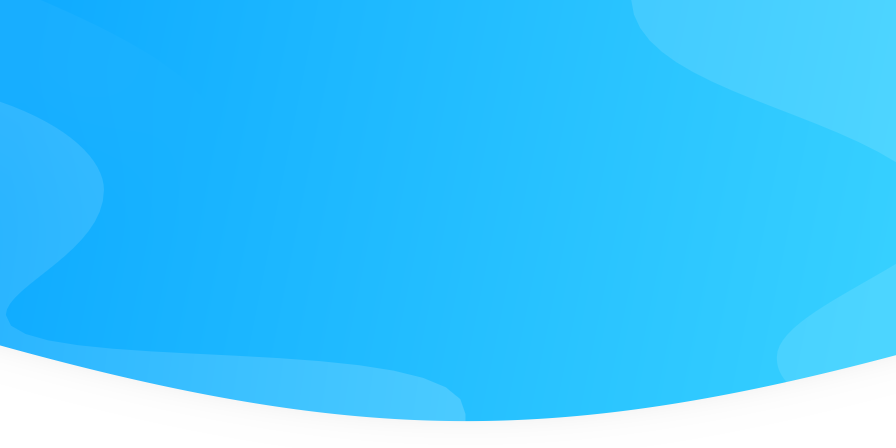
Reproduce this background procedurally as a Shadertoy shader.

```glsl
// A blue gradient sheet with a sagging lower edge over white, overlaid with pale blobs.
// Blob outlines are cubic curves walked as short edges: each edge updates the
// nearest distance and an inside/outside sign, giving smooth antialiased fills.

const vec3 BLUE_DEEP = vec3(0.062, 0.672, 1.0);
const vec3 BLUE_LIGHT = vec3(0.212, 0.815, 1.0);
const vec3 WHITE = vec3(1.0);
const int CURVE_STEPS = 16;

// outline.x: squared distance so far, outline.y: sign (+1 outside, -1 inside)
void addLine(vec2 p, vec2 a, vec2 b, inout vec2 outline) {
    vec2 edge = b - a;
    vec2 rel = p - a;
    vec2 gap = rel - edge * clamp(dot(rel, edge) / dot(edge, edge), 0.0, 1.0);
    outline.x = min(outline.x, dot(gap, gap));
    if ((a.y > p.y) != (b.y > p.y) && rel.x < edge.x * rel.y / edge.y) {
        outline.y = -outline.y;
    }
}

void addCurve(vec2 p, vec2 a, vec2 b, vec2 c, vec2 d, inout vec2 outline) {
    vec2 last = a;
    for (int i = 1; i <= CURVE_STEPS; i++) {
        float t = float(i) / float(CURVE_STEPS);
        float s = 1.0 - t;
        vec2 next = s * s * s * a + 3.0 * s * t * (s * b + t * c) + t * t * t * d;
        addLine(p, last, next, outline);
        last = next;
    }
}

// Coverage from a signed distance, one pixel wide
float fill(float dist, float pixel) {
    return clamp(0.5 - dist / pixel, 0.0, 1.0);
}

float fillOutline(vec2 outline, float pixel) {
    return fill(sqrt(outline.x) * outline.y, pixel);
}

float topRightBlob(vec2 p, float pixel) {
    vec2 o = vec2(1e3, 1.0);
    vec2 start = vec2(1.409, 1.0), end = vec2(2.0, 0.638);
    addCurve(p, start, vec2(1.419, 0.818), vec2(1.797, 0.766), end, o);
    addLine(p, end, vec2(2.1, 0.57), o);
    addLine(p, vec2(2.1, 0.57), vec2(2.1, 1.1), o);
    addLine(p, vec2(2.1, 1.1), vec2(1.409, 1.1), o);
    addLine(p, vec2(1.409, 1.1), start, o);
    return fillOutline(o, pixel);
}

float lowerLeftBlob(vec2 p, float pixel) {
    vec2 o = vec2(1e3, 1.0);
    vec2 start = vec2(0.0, 0.773), bulge = vec2(0.232, 0.576);
    vec2 neck = vec2(0.013, 0.297), tip = vec2(1.039, 0.076);
    addCurve(p, start, vec2(0.156, 0.719), vec2(0.232, 0.641), bulge, o);
    addCurve(p, bulge, vec2(0.232, 0.44), vec2(0.013, 0.362), neck, o);
    addCurve(p, neck, vec2(0.013, 0.154), vec2(1.039, 0.271), tip, o);
    addLine(p, tip, vec2(1.039, -0.1), o);
    addLine(p, vec2(1.039, -0.1), vec2(-0.1, -0.1), o);
    addLine(p, vec2(-0.1, -0.1), vec2(-0.1, 0.81), o);
    addLine(p, vec2(-0.1, 0.81), start, o);
    return fillOutline(o, pixel);
}

float lowerRightBlob(vec2 p, float pixel) {
    vec2 o = vec2(1e3, 1.0);
    vec2 start = vec2(2.0, 0.411), bulge = vec2(1.734, 0.203), end = vec2(1.797, 0.102);
    addCurve(p, start, vec2(1.875, 0.336), vec2(1.734, 0.271), bulge, o);
    addCurve(p, bulge, vec2(1.734, 0.167), vec2(1.75, 0.151), end, o);
    addLine(p, end, vec2(1.9, -0.1), o);
    addLine(p, vec2(1.9, -0.1), vec2(2.1, -0.1), o);
    addLine(p, vec2(2.1, -0.1), vec2(2.1, 0.47), o);
    addLine(p, vec2(2.1, 0.47), start, o);
    return fillOutline(o, pixel);
}

// Faint sweep that dissolves to the right and downward
float topLeftSweep(vec2 p, float pixel) {
    vec2 o = vec2(1e3, 1.0);
    vec2 start = vec2(0.091, 1.0), end = vec2(0.49, 0.714);
    addCurve(p, start, vec2(0.26, 0.927), vec2(0.456, 0.831), end, o);
    addLine(p, end, vec2(0.49, 0.4), o);
    addLine(p, vec2(0.49, 0.4), vec2(-0.1, 0.4), o);
    addLine(p, vec2(-0.1, 0.4), vec2(-0.1, 1.1), o);
    addLine(p, vec2(-0.1, 1.1), start, o);
    float fade = (1.0 - smoothstep(0.1, 0.53, p.x)) * smoothstep(0.45, 0.9, p.y);
    return fillOutline(o, pixel) * fade;
}

// Height of the sheet's lower edge: rounded in the middle, straighter at the ends
float sheetEdge(float x) {
    float t = (x - 1.04) / 1.04;
    return 0.06 + 0.169 * (sqrt(1.0 + t * t) - 1.0) / 0.4142;
}

void mainImage(out vec4 fragColor, in vec2 fragCoord) {
    vec2 p = fragCoord / iResolution.xy * vec2(2.0, 1.0);
    float pixel = 1.0 / iResolution.y;

    // Slightly slanted base gradient
    float ramp = 0.5 * (p.x + 0.2 * (0.5 - p.y));
    vec3 sheet = mix(BLUE_DEEP, BLUE_LIGHT, clamp(ramp, 0.0, 1.0));

    // Translucent blobs
    sheet = mix(sheet, WHITE, 0.035 * topLeftSweep(p, pixel));
    sheet = mix(sheet, WHITE, mix(0.11, 0.17, p.x) * lowerLeftBlob(p, pixel));
    sheet = mix(sheet, WHITE, 0.12 * topRightBlob(p, pixel));
    sheet = mix(sheet, WHITE, 0.11 * lowerRightBlob(p, pixel));

    // White ground with a soft shadow under the sheet
    float below = sheetEdge(p.x) - p.y;
    vec3 ground = WHITE * (1.0 - 0.035 * exp(-max(below, 0.0) / 0.03));
    fragColor = vec4(mix(ground, sheet, fill(below, pixel)), 1.0);
}
```
